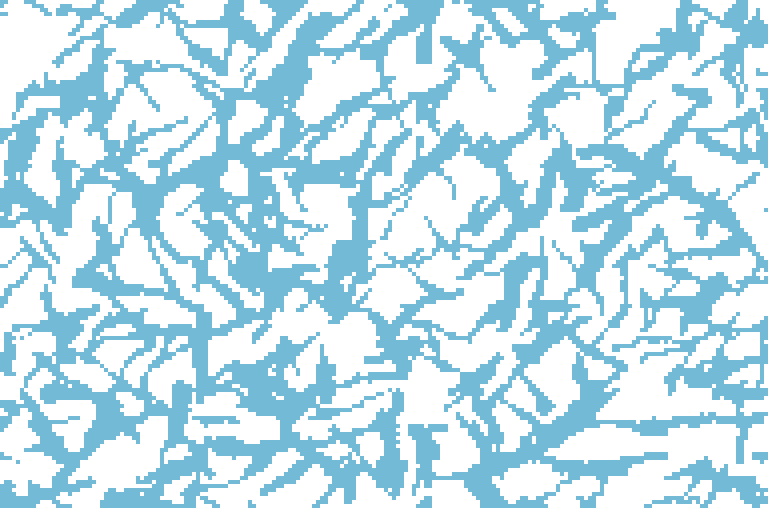
Write a WebGL 1 fragment shader that draws this pattern.

```glsl
precision highp float;

// Blocky blue thicket on white: tapered strokes are scattered over a jittered
// grid, softly merged so that crossings web together, bent by layered sines,
// and finally sampled on a coarse mosaic whose block edges are smoothed.

uniform vec2 u_resolution;

// Lengths are fractions of the canvas width.
const vec3 PAPER = vec3(1.0, 1.0, 1.0);
const vec3 INK = vec3(0.45, 0.73, 0.84);
const float BLOCKS = 192.0;          // mosaic blocks across the width
const float PITCH = 0.075;           // spacing of the scatter grid
const int STROKES = 3;               // strokes per grid cell
const vec2 HALF_LENGTH = vec2(0.018, 0.058);
const vec2 HALF_WIDTH = vec2(0.0038, 0.0125);
const float TAPER = 0.45;            // width left at the thin end
const float MAIN_ANGLE = 0.65;       // favoured direction, radians
const float ANGLE_FOCUS = 0.5;       // 0 = all directions alike
const float WEBBING = 300.0;         // lower values fill crossings more
const float BEND = 0.0035;           // waviness of the strokes
const float RAGGED = 0.0022;         // random roughness of the outlines
const float HALF_PI = 1.5707963;

vec3 hash3(vec3 p) {
  p = fract((p + 50.0) * vec3(0.1031, 0.1030, 0.0973));
  p += dot(p, p.yxz + 33.33);
  return fract((p.xxy + p.yxx) * p.zyx);
}

// Layered sines that bend the plane
vec2 bend(vec2 p) {
  vec2 wide = sin(p.yx * vec2(71.0, 63.0) + 2.0 * sin(p * 37.0));
  vec2 fine = sin(p.yx * vec2(173.0, 191.0) + p * 97.0);
  return p + BEND * (wide + 0.4 * fine);
}

// Signed distance to a stroke that narrows from one end to the other
float strokeDistance(vec2 p, float angle, float halfLength, float halfWidth) {
  vec2 dir = vec2(cos(angle), sin(angle));
  float along = clamp(dot(p, dir), -halfLength, halfLength);
  float t = 0.5 + 0.5 * along / halfLength;
  return length(p - dir * along) - halfWidth * mix(1.0, TAPER, t);
}

// Smooth union of all strokes near p
float thicketDistance(vec2 p) {
  vec2 home = floor(p / PITCH);
  float sum = 0.0;
  for (int y = -1; y <= 1; y++) {
    for (int x = -1; x <= 1; x++) {
      vec2 cell = home + vec2(float(x), float(y));
      for (int k = 0; k < STROKES; k++) {
        vec3 place = hash3(vec3(cell, float(k)));
        vec3 shape = hash3(vec3(cell, float(k) + 17.0));
        float turn = place.z * 2.0 - 1.0;
        float angle = MAIN_ANGLE
                    + HALF_PI * turn * mix(1.0, abs(turn), ANGLE_FOCUS);
        // Half of the strokes taper the opposite way
        angle += 2.0 * HALF_PI * step(0.5, shape.z);
        float d = strokeDistance(p - (cell + place.xy) * PITCH, angle,
                                 mix(HALF_LENGTH.x, HALF_LENGTH.y, shape.x),
                                 mix(HALF_WIDTH.x, HALF_WIDTH.y, shape.y * shape.y));
        sum += exp(-d * WEBBING);
      }
    }
  }
  return -log(sum + 1e-9) / WEBBING;
}

// 1 where a mosaic block is inked, else 0
float blockInk(vec2 block) {
  float rough = hash3(vec3(block, 5.0)).x - 0.5;
  float d = thicketDistance(bend((block + 0.5) / BLOCKS));
  return step(d + RAGGED * rough, 0.0);
}

void main() {
  vec2 grid = gl_FragCoord.xy / u_resolution.x * BLOCKS - 0.5;
  vec2 block = floor(grid);

  // Blend neighbouring blocks over one pixel at their shared edge
  float pixel = BLOCKS / u_resolution.x;
  vec2 w = clamp((grid - block - 0.5) / pixel + 0.5, 0.0, 1.0);
  float lower = mix(blockInk(block), blockInk(block + vec2(1.0, 0.0)), w.x);
  float upper = mix(blockInk(block + vec2(0.0, 1.0)), blockInk(block + 1.0), w.x);

  gl_FragColor = vec4(mix(PAPER, INK, mix(lower, upper, w.y)), 1.0);
}
```
